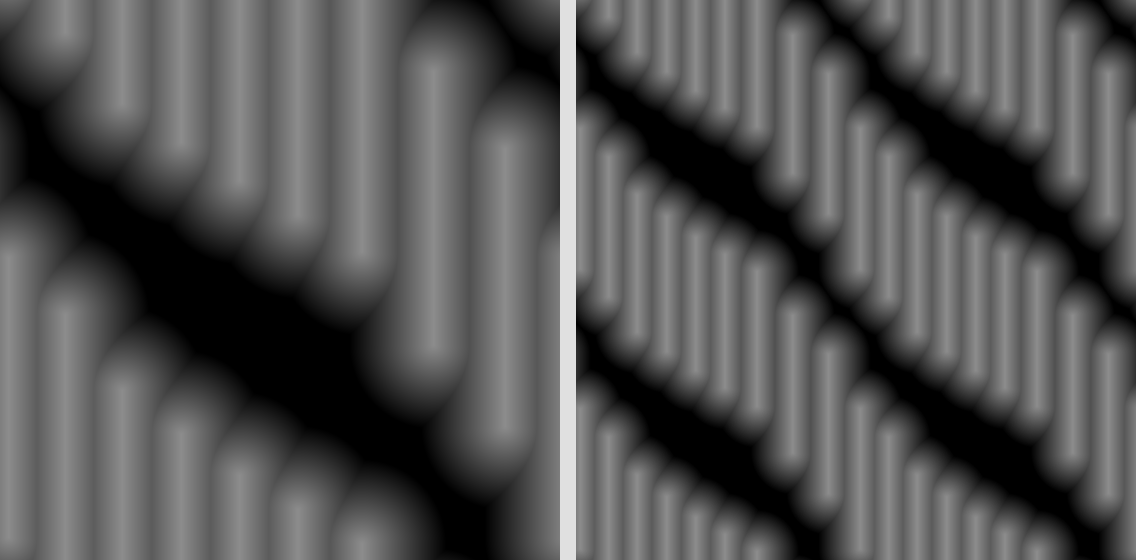
Left: one tile. Right: repeated 2 by 2.
A Shadertoy shader for this pattern:

```glsl
#define BARS 9
#define PEAK 0.55
#define GLOW_RADIUS 0.150
#define HALF_LENGTH 0.2425
#define LENGTH_SWING 0.0065
#define START vec2(-0.0047, 0.355)
#define TAU 6.2831853

// Periodic drift of a bar centre away from the even diagonal spacing
vec2 centreDrift(float angle) {
    float across = 0.0180 * cos(angle - 0.08) + 0.0052 * cos(2.0 * angle + 1.14);
    float down = 0.0792 * cos(angle - 1.035) + 0.0116 * cos(2.0 * angle + 0.769)
               + 0.0168 * cos(4.0 * angle - 0.204);
    return vec2(across, -down);
}

// Distance to an upright segment on the unit torus
float wrappedBarDistance(vec2 p, vec2 centre, float halfLength) {
    vec2 offset = p - centre;
    offset = abs(offset - round(offset));
    return length(vec2(offset.x, max(offset.y - halfLength, 0.0)));
}

void mainImage(out vec4 fragColor, in vec2 fragCoord) {
    vec2 uv = fragCoord / iResolution.xy;

    // Nearest bar; each one steps right and down, closing after a full turn
    float nearest = 1.0;
    for (int i = 0; i < BARS; i++) {
        float turn = float(i) / float(BARS);
        float angle = TAU * turn;
        vec2 centre = START + vec2(turn, -turn) + centreDrift(angle);
        float halfLength = HALF_LENGTH + LENGTH_SWING * cos(angle);
        nearest = min(nearest, wrappedBarDistance(uv, centre, halfLength));
    }

    // Linear falloff from the bright core to black
    float grey = PEAK * max(1.0 - nearest / GLOW_RADIUS, 0.0);
    fragColor = vec4(vec3(grey), 1.0);
}
```
